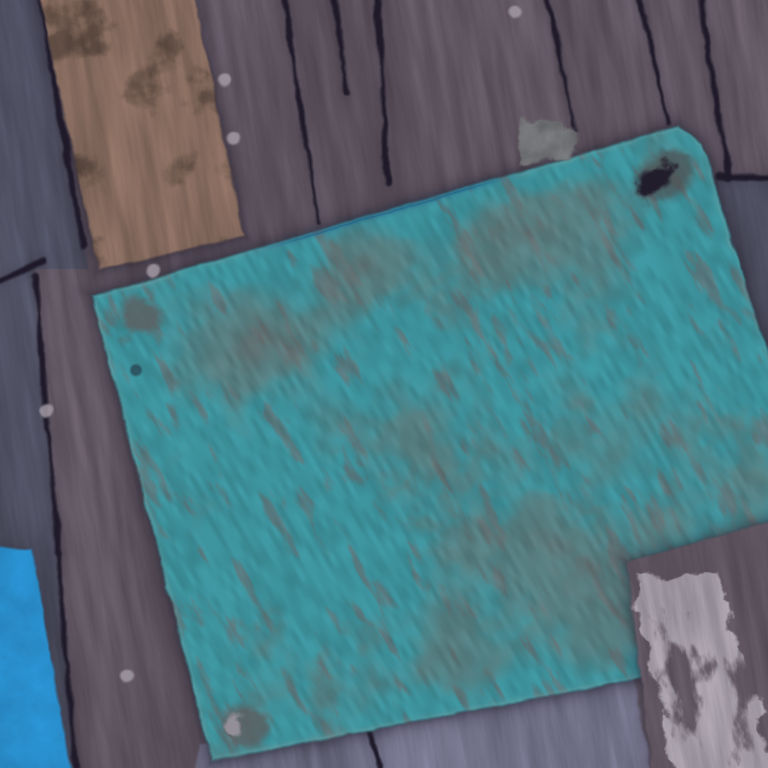
Give the GLSL for this texture, as a Shadertoy shader.

```glsl
// A worn teal board on weathered planks, with ochre, blue and peeling boards.
// Shapes are tilted quads from half planes; wood grain, faded paint and
// scratches come from stretched value noise.

const float EDGE = 0.0028;
const float SEAM_WIDTH = 0.0036;
const float GRAIN_TILT = 0.17;
const vec3 WOOD = vec3(0.365, 0.325, 0.37);
const vec3 COOL_WOOD = vec3(0.295, 0.30, 0.365);
const vec3 GREY_WOOD = vec3(0.44, 0.44, 0.53);
const vec3 OCHRE = vec3(0.525, 0.42, 0.37);
const vec3 BLUE = vec3(0.16, 0.55, 0.79);
const vec3 TEAL = vec3(0.235, 0.565, 0.605);
const vec3 FADED = vec3(0.335, 0.49, 0.50);
const vec3 STAIN = vec3(0.405, 0.41, 0.42);
const vec3 CHALK = vec3(0.63, 0.60, 0.64);
const vec3 SHADE = vec3(0.12, 0.10, 0.16);

// Plank gaps: start, end
const vec4 SEAMS[12] = vec4[12](
  vec4(.37, 1, .415, .71), vec4(.435, 1, .452, .88), vec4(.491, 1, .505, .76),
  vec4(.713, 1, .748, .83), vec4(.833, 1, .87, .84), vec4(.912, 1, .948, .77),
  vec4(.052, 1, .108, .68), vec4(.046, .64, .076, .28), vec4(.076, .28, .098, 0),
  vec4(0, .635, .056, .66), vec4(.935, .77, 1, .769), vec4(.482, .05, .495, 0));

// Paint patches: centre, radius, strength (positive teal, negative worn)
const vec4 PATCHES[12] = vec4[12](
  vec4(.46, .28, .15, 1.1), vec4(.36, .32, .11, .8), vec4(.74, .49, .13, .9),
  vec4(.96, .47, .06, .9), vec4(.88, .65, .09, .7), vec4(.51, .49, .1, .7),
  vec4(.64, .68, .08, -.7), vec4(.5, .66, .06, -.7), vec4(.71, .26, .09, -.7),
  vec4(.58, .17, .06, -.7), vec4(.35, .54, .1, -.4), vec4(.92, .4, .09, -.4));

// Pale crumbs between planks
const vec2 CHIPS[6] = vec2[6](vec2(.671, .985), vec2(.304, .82),
  vec2(.291, .895), vec2(.2, .648), vec2(.061, .466), vec2(.165, .12));

float hash(vec2 p) {
  p = fract(p * vec2(0.1031, 0.1137));
  p += dot(p, p.yx + 33.33);
  return fract((p.x + p.y) * p.x * 17.3);
}

float noise(vec2 p) {
  vec2 i = floor(p), f = fract(p);
  f = f * f * (3.0 - 2.0 * f);
  return mix(mix(hash(i), hash(i + vec2(1, 0)), f.x),
             mix(hash(i + vec2(0, 1)), hash(i + vec2(1, 1)), f.x), f.y);
}

float fbm(vec2 p) {
  float sum = 0.0, amp = 0.5;
  for (int i = 0; i < 5; i++) {
    sum += amp * noise(p);
    p = mat2(1.6, 1.2, -1.2, 1.6) * p + 7.1;
    amp *= 0.5;
  }
  return sum;
}

// Signed distance to a line, positive on its left
float side(vec2 p, vec2 a, vec2 b) {
  vec2 e = normalize(b - a);
  return dot(p - a, vec2(-e.y, e.x));
}

// Convex quad with clockwise corners
float quad(vec2 p, vec2 a, vec2 b, vec2 c, vec2 d) {
  return max(max(side(p, a, b), side(p, b, c)), max(side(p, c, d), side(p, d, a)));
}

float segment(vec2 p, vec2 a, vec2 b) {
  vec2 e = b - a;
  return length(p - a - e * clamp(dot(p - a, e) / dot(e, e), 0.0, 1.0));
}

float fill(float d) { return 1.0 - smoothstep(-EDGE, EDGE, d); }

float spot(vec2 p, float x, float y, float r) {
  return 1.0 - smoothstep(0.5 * r, r, length(p - vec2(x, y)));
}

// Lays a shape over the scene with a soft contact shadow
void lay(inout vec3 col, vec3 paint, float d, float shadow) {
  col = mix(col, SHADE, shadow * exp(-max(d, 0.0) * 110.0));
  col = mix(col, paint, fill(d));
}

vec3 tealPaint(vec2 p, float d, float rough) {
  float paint = fbm(p * 9.0) * 2.2 - 0.78 + 0.5 * smoothstep(-0.06, 0.0, d);
  for (int i = 0; i < 12; i++) {
    vec2 q = (p - PATCHES[i].xy) / PATCHES[i].z + (rough - 0.5) * 1.2;
    paint += PATCHES[i].w * exp(-dot(q, q)) * 0.75;
  }
  vec3 col = mix(FADED, TEAL, smoothstep(0.1, 0.85, paint));
  col = mix(col, STAIN, 0.75 * (1.0 - smoothstep(-0.6, 0.05, paint)));
  // Diagonal scuffs
  vec2 s = mat2(0.87, -0.5, 0.5, 0.87) * p;
  col = mix(col, STAIN, 0.6 * smoothstep(0.56, 0.75, fbm(s * vec2(65, 18))));
  col *= 0.92 + 0.16 * noise(s * vec2(150, 45));
  // Corner stains, nail and hole
  vec2 w = p + (rough - 0.5) * 0.035;
  col = mix(col, STAIN * 0.9, 0.8 * max(spot(w, 0.183, 0.59, 0.036), spot(w, 0.32, 0.055, 0.038)));
  col = mix(col, CHALK, 0.8 * spot(w, 0.308, 0.058, 0.017));
  col = mix(col, STAIN * 0.75, 0.7 * spot(w, 0.865, 0.768, 0.04));
  return mix(col, SHADE, max(0.95 * spot(w, 0.853, 0.767, 0.022), 0.5 * spot(p, 0.177, 0.518, 0.01)));
}

void mainImage(out vec4 fragColor, in vec2 fragCoord) {
  vec2 p = fragCoord / iResolution.xy;
  float rough = fbm(p * 38.0) - 0.0;
  vec2 g = vec2(p.x + GRAIN_TILT * p.y, p.y), q = p + (rough - 0.5) * 0.007, torn = p + (rough - 0.5) * 0.03;
  float grain = 0.82 + 0.36 * fbm(g * vec2(85, 9));

  // Plank floor, cooler at the far left and right
  float cool = p.x - (p.y > 0.65 ? 0.232 - 0.18 * p.y : 0.098 - 0.082 * p.y);
  vec3 col = mix(WOOD, COOL_WOOD, fill(min(cool, max(0.93 - p.x, p.y - 0.767))));
  lay(col, GREY_WOOD, quad(q, vec2(.26, .03), vec2(.82, .14), vec2(.85, -.02), vec2(.25, -.02)), 0.0);
  col *= grain * (0.9 + 0.2 * noise(g * vec2(14, 2)));
  for (int i = 0; i < 12; i++) {
    float width = SEAM_WIDTH * (0.35 + 1.1 * noise(p * 22.0 + float(i)));
    lay(col, SHADE, segment(q, SEAMS[i].xy, SEAMS[i].zw) - width, 0.15);
  }

  // Ochre and blue boards
  float ochre = quad(q, vec2(.048, 1.02), vec2(.251, 1.02), vec2(.317, .692), vec2(.128, .648));
  lay(col, OCHRE * grain * (1.0 - 0.3 * smoothstep(0.55, 0.75, fbm(p * 18.0))), ochre, 0.5);
  float blue = quad(q, vec2(-.05, .286), vec2(.042, .286), vec2(.095, -.02), vec2(-.05, -.02));
  lay(col, BLUE * (0.9 + 0.2 * rough), blue, 0.2);

  // Teal board with a blue upper rim and a torn scrap
  float board = quad(q, vec2(.12, .614), vec2(.905, .842), vec2(1.113, .17), vec2(.276, .01));
  board = max(board, side(q, vec2(.885, .835), vec2(.925, .805)));
  lay(col, tealPaint(p, board, rough), board, 0.6);
  float rim = exp(-abs(board + 0.003) * 400.0);
  col = mix(col, FADED * 1.25, 0.8 * rim * rough);
  col = mix(col, BLUE * 0.65, 0.8 * rim * spot(p, 0.5, 0.73, 0.2));
  lay(col, STAIN * (0.8 + 0.5 * rough), quad(torn, vec2(.68, .85), vec2(.745, .835), vec2(.75, .8), vec2(.675, .785)), 0.0);

  // Brown plank and peeling board
  float brown = quad(q, vec2(.816, .268), vec2(1.03, .329), vec2(1.06, -.02), vec2(.85, -.02));
  lay(col, WOOD * grain, brown, 0.45);
  float pale = quad(torn, vec2(.822, .245), vec2(.938, .257), vec2(1.008, -.02), vec2(.88, -.02));
  float peel = smoothstep(0.5, 0.68, fbm(g * vec2(34, 16)));
  lay(col, mix(CHALK, WOOD, peel) * grain, pale, 0.0);

  for (int i = 0; i < 6; i++) col = mix(col, CHALK, 0.85 * spot(q, CHIPS[i].x, CHIPS[i].y, 0.011));
  fragColor = vec4(col, 1.0);
}
```
